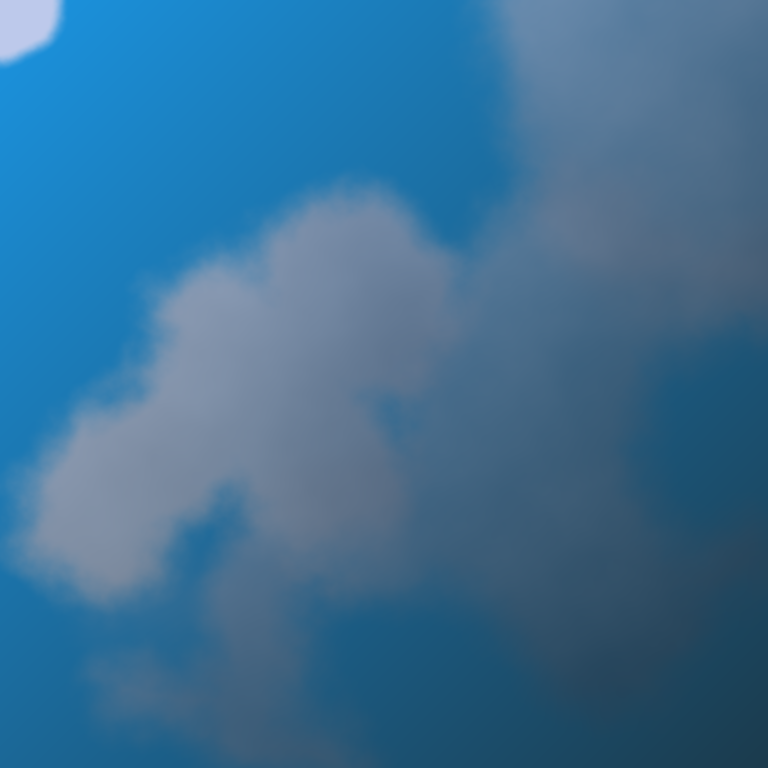
A Shadertoy shader for this texture:

```glsl
// Soft grey clouds drifting over a blue sky that darkens toward the lower right.
// Each cloud is a smooth union of capsules, bent by gradient noise and laid
// over the sky with its own softness and opacity.

vec2 hashGradient(vec2 cell) {
    vec2 h = vec2(dot(cell, vec2(127.1, 311.7)), dot(cell, vec2(269.5, 183.3)));
    return 2.0 * fract(sin(h) * 43758.5) - 1.0;
}

float gradientNoise(vec2 p) {
    vec2 i = floor(p), f = fract(p);
    vec2 u = f * f * f * (f * (f * 6.0 - 15.0) + 10.0);
    vec2 e = vec2(0.0, 1.0);
    float low = mix(dot(hashGradient(i), f), dot(hashGradient(i + e.yx), f - e.yx), u.x);
    float high = mix(dot(hashGradient(i + e), f - e), dot(hashGradient(i + 1.0), f - 1.0), u.x);
    return mix(low, high, u.y);
}

float fbm(vec2 p) {
    float sum = 0.0, gain = 0.5;
    for (int i = 0; i < 5; i++) {
        sum += gain * gradientNoise(p);
        p = mat2(1.6, 1.2, -1.2, 1.6) * p + 3.7;
        gain *= 0.5;
    }
    return sum;
}

// Distance to a capsule from a to b
float puff(vec2 p, vec2 a, vec2 b, float radius) {
    vec2 pa = p - a, ba = b - a;
    return length(pa - ba * clamp(dot(pa, ba) / dot(ba, ba), 0.0, 1.0)) - radius;
}

// Smooth union
float join(float a, float b) {
    float h = max(0.05 - abs(a - b), 0.0) / 0.05;
    return min(a, b) - h * h * 0.0125;
}

float cover(float d, float softness) {
    return 1.0 - smoothstep(-softness, softness, d);
}

float mainCloud(vec2 p) {
    float d = puff(p, vec2(0.45, 0.62), vec2(0.47, 0.60), 0.13);
    d = join(d, puff(p, vec2(0.31, 0.54), vec2(0.42, 0.39), 0.11));
    d = join(d, puff(p, vec2(0.28, 0.59), vec2(0.29, 0.55), 0.07));
    d = join(d, puff(p, vec2(0.13, 0.36), vec2(0.25, 0.43), 0.095));
    return join(d, puff(p, vec2(0.08, 0.29), vec2(0.15, 0.275), 0.055));
}

float lowerCloud(vec2 p) {
    float d = puff(p, vec2(0.35, 0.28), vec2(0.33, 0.09), 0.06);
    d = join(d, puff(p, vec2(0.15, 0.10), vec2(0.34, 0.09), 0.035));
    return join(d, puff(p, vec2(0.31, 0.04), vec2(0.44, 0.01), 0.035));
}

float upperCloud(vec2 p) {
    float d = puff(p, vec2(0.86, 1.02), vec2(0.88, 0.90), 0.23);
    d = join(d, puff(p, vec2(0.82, 0.76), vec2(0.84, 0.74), 0.125));
    return join(d, puff(p, vec2(0.93, 0.75), vec2(1.05, 0.72), 0.14));
}

float middleVeil(vec2 p) {
    float d = puff(p, vec2(0.75, 0.62), vec2(0.66, 0.40), 0.15);
    d = join(d, puff(p, vec2(0.66, 0.37), vec2(0.79, 0.20), 0.125));
    d = join(d, puff(p, vec2(0.46, 0.32), vec2(0.60, 0.32), 0.085));
    d = join(d, puff(p, vec2(0.90, 0.62), vec2(1.05, 0.65), 0.06));
    return join(d, puff(p, vec2(0.84, 0.23), vec2(0.97, 0.27), 0.045));
}

void mainImage(out vec4 fragColor, in vec2 fragCoord) {
    vec2 uv = fragCoord / iResolution.xy;
    float shade = 0.5 * (uv.x + 1.0 - uv.y);

    // Sky and the light shared by all clouds
    vec3 color = vec3(0.105, 0.58 - 0.35 * shade, 0.88 - 0.58 * shade);
    float billow = fbm(uv * 5.0 + 8.0);
    vec3 cloud = mix(vec3(0.60, 0.66, 0.78), vec3(0.13, 0.22, 0.29), smoothstep(0.0, 1.1, shade));
    cloud += 0.07 * billow;

    // Coarse bends and fine wisps of the outlines
    vec2 p = uv + 0.06 * vec2(fbm(uv * 7.0), fbm(uv * 7.0 + 31.0));
    float wisp = 0.045 * fbm(uv * 15.0 + 5.0);

    // Far veils first, nearer clouds over them
    float haze = cover(puff(p, vec2(0.17, 0.22), vec2(0.36, 0.20), 0.06) + wisp, 0.06);
    color = mix(color, cloud, 0.25 * haze);
    color = mix(color, cloud, (0.68 + 0.2 * billow) * cover(middleVeil(p) + wisp, 0.05));
    color = mix(color, cloud, (0.74 + 0.2 * billow) * cover(upperCloud(p) + wisp, 0.055));
    color = mix(color, cloud, 0.72 * cover(lowerCloud(p) + wisp, 0.045));

    // Main cloud, warmer toward its lower left
    vec3 warm = cloud + vec3(0.07, 0.04, 0.01) * (1.0 - smoothstep(0.1, 0.6, uv.x));
    color = mix(color, warm, 0.93 * cover(mainCloud(p) + wisp, 0.04));

    // Pale cloud in the upper left corner
    float corner = length(uv - vec2(0.0, 1.0)) - 0.08 + 0.4 * wisp;
    color = mix(color, vec3(0.74, 0.79, 0.92), cover(corner, 0.012));

    fragColor = vec4(color, 1.0);
}
```
